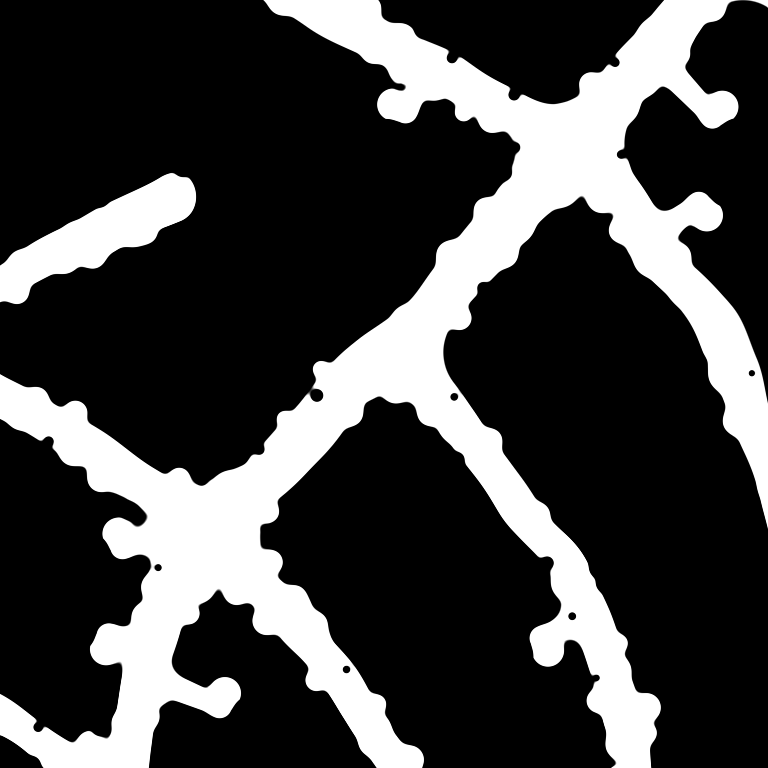
Write a Shadertoy shader that draws this pattern.

```glsl
const vec3  GROUND = vec3(0.0);
const vec3  VEIN = vec3(1.0);
const vec2  CENTRE = vec2(0.508, 0.557);   // a junction on the rail
const vec2  ALONG = vec2(0.682, 0.731);    // direction of the rail
const float RAIL_HALF = 0.032;
const float RUNG_HALF = 0.025;
const float RUNG_SPACING = 0.34;
const float GAP_EVERY = 3.0;               // left rungs skipped
const float FILLET = 0.065;
const vec2  SPUR_ROOT = vec2(-0.38, -0.45);
const vec2  SPUR_TIP = vec2(-0.05, -0.34);
const float STUB_CELL = 0.2;
const float STUB_STEM = 0.013;
const float STUB_KNOB = 0.021;
const float BUMP_CELL = 0.036;
const float NOTCH_SHARE = 0.22;

vec2 hash22(vec2 p) {
    vec3 q = fract(p.xyx * vec3(0.1031, 0.1030, 0.0973));
    q += dot(q, q.yzx + 33.33);
    return fract((q.xx + q.yz) * q.zy);
}

// Smooth vector noise in -1..1
vec2 noise2(vec2 p) {
    vec2 i = floor(p), f = fract(p);
    f = f * f * (3.0 - 2.0 * f);
    vec2 low = mix(hash22(i), hash22(i + vec2(1, 0)), f.x);
    vec2 high = mix(hash22(i + vec2(0, 1)), hash22(i + vec2(1, 1)), f.x);
    return 2.0 * mix(low, high, f.y) - 1.0;
}

float smin(float a, float b, float k) {
    float h = max(k - abs(a - b), 0.0) / k;
    return min(a, b) - 0.25 * h * h * k;
}

// Capsule whose radius runs from ra to rb
float capsule(vec2 p, vec2 a, vec2 b, float ra, float rb) {
    vec2 ab = b - a;
    float t = clamp(dot(p - a, ab) / max(dot(ab, ab), 1e-6), 0.0, 1.0);
    return length(p - a - t * ab) - mix(ra, rb, t);
}

// Signed distance to the plain branches: rail, curved rungs and a spur
float network(vec2 p) {
    p += 0.016 * noise2(p * 5.0) + 0.006 * noise2(p * 15.0);
    p -= CENTRE;
    float u = dot(p, ALONG);
    float v = dot(p, vec2(ALONG.y, -ALONG.x));
    float spur = capsule(vec2(u, v), SPUR_ROOT, SPUR_TIP, 0.015, 0.036);

    v -= 0.5 * max(-u - 0.4, 0.0);
    float rail = abs(v) - RAIL_HALF;

    // Rungs sag on both sides of the rail
    float sag = v > 0.0 ? 0.1 * v + 0.65 * v * v * v : -0.2 * v;
    float slope = v > 0.0 ? 0.1 + 1.95 * v * v : 0.2;
    float n = floor((u + sag) / RUNG_SPACING + 0.5);
    float rung = abs(u + sag - n * RUNG_SPACING) / sqrt(1.0 + slope * slope) - RUNG_HALF;
    if (v < 0.0 && mod(n, GAP_EVERY) < 0.5) rung = 1.0;

    return min(smin(rail, rung, FILLET), spur);
}

// Short hooked stubs that grow out of the nearest branch
float addStubs(vec2 p, float d) {
    vec2 home = floor(p / STUB_CELL);
    for (int k = 0; k < 9; k++) {
        vec2 id = home + vec2(k % 3 - 1, k / 3 - 1);
        vec2 tip = (id + 0.1 + 0.8 * hash22(id + 17.0)) * STUB_CELL;
        float gap = network(tip);
        if (gap < 0.028 || gap > 0.075) continue;
        const vec2 e = vec2(0.004, 0.0);
        vec2 away = vec2(network(tip + e.xy), network(tip + e.yx)) - gap;
        away /= max(length(away), 1e-5);
        vec2 root = tip - away * (gap + 0.01);
        float side = hash22(id + 51.0).x < 0.5 ? -1.0 : 1.0;
        vec2 knob = tip + side * 0.018 * vec2(-away.y, away.x);
        float stub = capsule(p, root, tip, STUB_STEM + 0.004, STUB_STEM);
        stub = smin(stub, capsule(p, tip, knob, STUB_STEM, STUB_KNOB), 0.012);
        d = smin(d, stub, 0.022);
    }
    return d;
}

// Round bumps and small notches along the edges
float roughen(vec2 p, float d) {
    vec2 home = floor(p / BUMP_CELL);
    for (int k = 0; k < 9; k++) {
        vec2 id = home + vec2(k % 3 - 1, k / 3 - 1);
        vec2 c = (id + 0.15 + 0.7 * hash22(id + 5.0)) * BUMP_CELL;
        vec2 pick = hash22(id + 83.0);
        float edge = network(c);
        float ring = length(p - c);
        if (pick.x < NOTCH_SHARE) {
            if (abs(edge) < 0.012) d = -smin(-d, ring - mix(0.004, 0.009, pick.y), 0.008);
        } else if (edge > -0.017 && edge < 0.005) {
            d = smin(d, ring - mix(0.009, 0.019, pick.y), 0.011);
        }
    }
    return d;
}

void mainImage(out vec4 fragColor, in vec2 fragCoord) {
    vec2 p = fragCoord / iResolution.y;
    float d = roughen(p, addStubs(p, network(p)));
    float soft = 0.6 / iResolution.y;
    fragColor = vec4(mix(VEIN, GROUND, smoothstep(-soft, soft, d)), 1.0);
}
```
